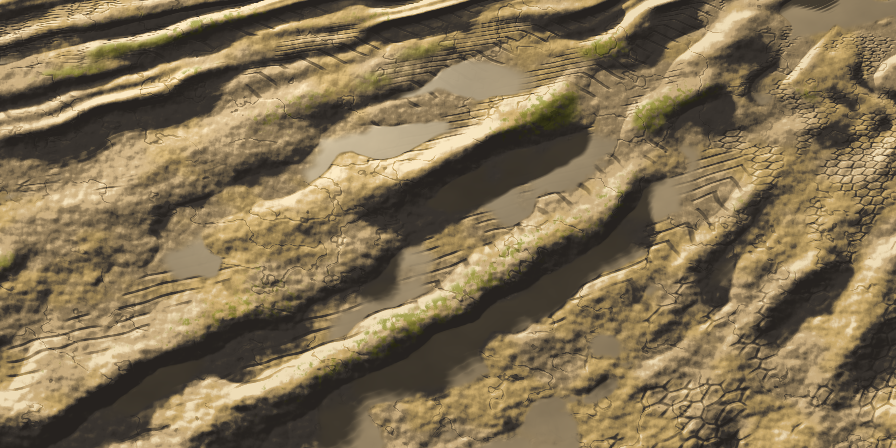
Write a Shadertoy shader that draws this texture.

```glsl
// Rutted, sunlit mud with tyre treads, shallow puddles and mossy crests.

const float TAU = 6.2831853;
const float HORIZON = 1.6;
const float LANE = 0.32;
const vec2 VANISH = vec2(2.6, HORIZON);
const vec2 TO_SUN = vec2(-0.62, 0.78);

const vec3 BLACK_MUD = vec3(0.15, 0.135, 0.12);
const vec3 DARK_MUD = vec3(0.22, 0.20, 0.18);
const vec3 BROWN_MUD = vec3(0.38, 0.33, 0.25);
const vec3 TAN_MUD = vec3(0.55, 0.47, 0.34);
const vec3 SAND = vec3(0.78, 0.67, 0.49);
const vec3 GLEAM = vec3(0.93, 0.86, 0.71);
const vec3 OCHRE = vec3(0.67, 0.56, 0.33);
const vec3 MOSS = vec3(0.48, 0.49, 0.13);

float hash(vec2 p) {
    return fract(sin(dot(p, vec2(127.1, 311.7))) * 43758.5);
}

float noise(vec2 p) {
    vec2 i = floor(p), f = fract(p);
    f = f * f * (3.0 - 2.0 * f);
    return mix(mix(hash(i), hash(i + vec2(1, 0)), f.x),
               mix(hash(i + vec2(0, 1)), hash(i + vec2(1, 1)), f.x), f.y);
}

float layers(vec2 p) {
    float sum = 0.0, gain = 0.5;
    for (int i = 0; i < 4; i++) {
        sum += gain * noise(p);
        p = mat2(1.6, 1.2, -1.2, 1.6) * p + 5.3;
        gain *= 0.5;
    }
    return sum;
}

// Nearest and second nearest distance; zero jitter gives a honeycomb
vec2 cells(vec2 q, float jitter) {
    vec2 near = vec2(9.0);
    for (int j = -1; j <= 1; j++)
    for (int i = -1; i <= 1; i++) {
        float row = floor(q.y) + float(j);
        float shift = 0.5 * mod(row, 2.0);
        vec2 id = vec2(floor(q.x - shift) + float(i), row);
        vec2 offset = vec2(hash(id), hash(id + 19.7)) - 0.5;
        float d = length(id + vec2(shift + 0.5, 0.5) + jitter * offset - q);
        near = d < near.x ? vec2(d, near.x) : vec2(near.x, min(near.y, d));
    }
    return near;
}

// Ground plane: x runs across the ruts, y along them
vec2 ground(vec2 p) {
    vec2 d = max(VANISH - p, 0.01);
    return vec2(2.0 * sqrt(d.x / d.y), 1.7 / d.y);
}

float ruts(vec2 p) {
    vec2 g = ground(p);
    float x = g.x + 0.07 * sin(2.6 * g.y + 1.7 * g.x)
            + 0.17 * (noise(g * vec2(4.5, 3.6)) - 0.5)
            + 0.10 * (noise(p * vec2(9.0, 12.0) + 3.0) - 0.5);
    float size = smoothstep(0.2, 0.8, noise(g * vec2(3.3, 3.6) + 7.0));
    float big = 0.5 + 0.5 * sin(TAU * x / LANE);
    float small = 0.5 + 0.5 * sin(TAU * x / 0.15 + 3.0 * sin(2.0 * g.y));
    return big * mix(0.2, 0.9, size)
         + 0.36 * small * smoothstep(0.3, 0.9, noise(g * vec2(5.0, 5.0) + 23.0))
         + 0.58 * layers(p * vec2(9.0, 12.0));
}

// Level to which the hollows are filled with silt
float siltLevel(vec2 p) {
    vec2 g = ground(p);
    return mix(0.18, 0.55, smoothstep(0.25, 0.8, noise(g * vec2(2.6, 2.6) + 41.0)));
}

float wetness(vec2 p, float height) {
    float pool = smoothstep(0.47, 0.55, layers(p * vec2(3.5, 5.0) + 57.0));
    return pool * smoothstep(0.0, 0.06, siltLevel(p) - height);
}

// Pressed tread grooves: chevron bars in some tracks, honeycomb in others
float treads(vec2 p, float height) {
    vec2 g = ground(p);
    g += 0.014 * vec2(noise(p * 22.0), noise(p * 22.0 + 9.0));
    float across = abs(fract(g.x / LANE + 0.3) - 0.5);
    float bar = abs(fract(g.y * 19.0 + across * 5.0) - 0.5);
    float chevron = 1.0 - smoothstep(0.05, 0.14, bar);
    vec2 near = cells(g * vec2(29.0, 36.0), 0.35);
    float comb = 1.0 - smoothstep(0.04, 0.22, near.y - near.x);
    float kind = smoothstep(0.52, 0.56, noise(g * vec2(2.4, 1.3) + 63.0));
    float worn = noise(g * vec2(3.4, 2.6) + 31.0) + 0.9 * (noise(p * 17.0) - 0.5);
    worn = smoothstep(0.4, 0.56, worn) * (1.0 - smoothstep(0.36, 0.4, across));
    return mix(chevron, comb, kind) * worn * (1.0 - smoothstep(0.65, 0.95, height));
}

// Thin broken cracks along the level lines of a noise
float cracks(vec2 p) {
    float line = abs(layers(p * vec2(15.0, 21.0) + 77.0) - 0.48);
    return (1.0 - smoothstep(0.006, 0.022, line)) * smoothstep(0.4, 0.6, noise(p * 14.0));
}

float surface(vec2 p) {
    float h = ruts(p);
    float clods = cells(p * vec2(36.0, 46.0), 0.95).x;
    float detail = 0.06 * (0.5 - clods) + 0.09 * (layers(p * 48.0) - 0.5);
    detail -= 0.03 * treads(p, h) + 0.018 * cracks(p);
    return max(h, siltLevel(p)) + detail * (1.0 - 0.92 * wetness(p, h));
}

// Longest overshoot of the terrain above the ray towards the sun
float castShadow(vec2 p, float base, float scale) {
    float over = 0.0;
    for (int i = 1; i <= 10; i++) {
        float t = 0.012 * float(i);
        over = max(over, ruts(p + TO_SUN * t * scale) - base - 5.5 * t);
    }
    return smoothstep(0.0, 0.17, over);
}

vec3 mudRamp(float tone) {
    vec3 c = mix(BLACK_MUD, DARK_MUD, smoothstep(0.0, 0.18, tone));
    c = mix(c, BROWN_MUD, smoothstep(0.18, 0.36, tone));
    c = mix(c, TAN_MUD, smoothstep(0.34, 0.54, tone));
    c = mix(c, SAND, smoothstep(0.52, 0.8, tone));
    return mix(c, GLEAM, smoothstep(0.82, 1.15, tone));
}

void mainImage(out vec4 fragColor, in vec2 fragCoord) {
    vec2 p = fragCoord / iResolution.y;
    vec2 g = ground(p);
    float scale = HORIZON - p.y;
    float height = ruts(p);
    float wet = wetness(p, height);
    float dry = 1.0 - 0.85 * wet;
    float relief = surface(p);
    float shadow = castShadow(p, relief, scale);

    // Sunlight on the slopes, then grain
    float stride = 0.005;
    float slope = (relief - surface(p + TO_SUN * stride * scale)) / stride;
    float grain = layers(p * 105.0) - 0.47;
    float tone = 0.56 + 0.03 * slope + 0.26 * grain * dry;
    tone *= mix(1.0, 0.32, shadow);
    tone *= 1.0 - dry * (0.36 * treads(p, height) + 0.25 * cracks(p));
    vec3 color = mudRamp(tone);

    // Ochre stains and moss along the crests
    float lit = smoothstep(0.3, 0.55, tone) * (1.0 - smoothstep(0.8, 1.0, tone));
    float stain = smoothstep(0.4, 0.6, layers(p * vec2(8.0, 11.0) + 11.0));
    color = mix(color, OCHRE * (0.45 + 0.9 * tone), 0.7 * stain * lit * (1.0 - wet));
    float moss = smoothstep(0.62, 0.8, noise(g * vec2(4.0, 3.0) + 83.0) + 0.6 * grain);
    moss *= smoothstep(0.75, 1.0, height) * (1.0 - wet);
    color = mix(color, MOSS * (0.35 + 0.8 * min(tone, 0.9)), 0.7 * moss);

    // Still water with a low sun glare
    float sheen = layers(p * vec2(6.0, 9.0) + 51.0);
    vec3 water = mix(vec3(0.43, 0.38, 0.30), vec3(0.70, 0.62, 0.48), sheen);
    vec2 away = (p - vec2(0.6, 0.8)) * vec2(1.8, 2.8);
    float glare = exp(-dot(away, away)) * (1.0 - shadow);
    water = mix(water, vec3(0.97, 0.92, 0.80), 0.8 * glare);
    color = mix(color, water * mix(1.0, 0.45, shadow), 0.75 * wet);
    color += 0.08 * glare * smoothstep(0.5, 0.9, tone);

    fragColor = vec4(clamp(color, 0.0, 1.0), 1.0);
}
```
